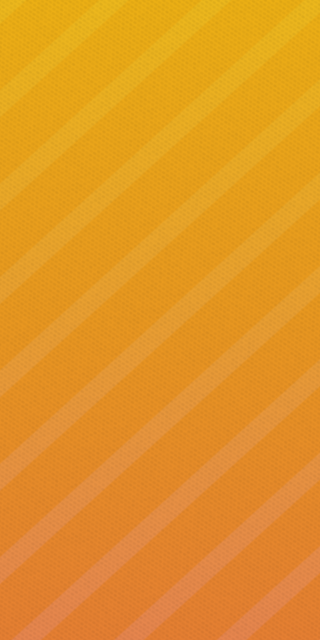
This background is drawn by a Shadertoy shader. Its source:

```glsl
const vec3 GOLD = vec3(0.902, 0.672, 0.078);
const vec3 AMBER = vec3(0.888, 0.578, 0.122);
const vec3 ORANGE = vec3(0.876, 0.484, 0.192);
const vec3 YELLOW_TINT = vec3(0.003, 0.032, 0.030);
const vec3 PINK_TINT = vec3(0.003, 0.024, 0.105);

const float STRIPE_SLOPE = 0.91;
const float STRIPE_PERIOD = 0.1079;
const float STRIPE_HALF_WIDTH = 0.0156;
const float STRIPE_OFFSET = 0.0120;
const float THREAD_ANGLE = 0.60;
const float THREAD_SIZE = 0.0060;

float hash(vec2 p) {
    vec3 q = fract(vec3(p.xyx) * 0.1031);
    q += dot(q, q.yzx + 33.33);
    return fract((q.x + q.y) * q.z);
}

float valueNoise(vec2 p) {
    vec2 cell = floor(p);
    vec2 f = fract(p);
    f = f * f * (3.0 - 2.0 * f);
    float low = mix(hash(cell), hash(cell + vec2(1, 0)), f.x);
    float high = mix(hash(cell + vec2(0, 1)), hash(cell + vec2(1, 1)), f.x);
    return mix(low, high, f.y);
}

vec3 verticalGradient(float y) {
    vec3 lower = mix(ORANGE, AMBER, clamp(y * 2.0, 0.0, 1.0));
    return mix(lower, GOLD, clamp(y * 2.0 - 1.0, 0.0, 1.0));
}

// Diagonal bands measured from the top left corner
float stripeMask(vec2 p, float slope, float period, float halfWidth, float blur) {
    vec2 normal = normalize(vec2(slope, -1.0));
    float across = dot(p - vec2(0.0, 1.0), normal) - STRIPE_OFFSET;
    float d = abs(fract(across / period + 0.5) - 0.5) * period;
    return 1.0 - smoothstep(-blur, blur, d - halfWidth);
}

// Staggered short threads along rows that fall to the right
float weave(vec2 p, float angle, float size, float blur) {
    float c = cos(angle);
    float s = sin(angle);
    vec2 q = vec2(c * p.x - s * p.y, s * p.x + c * p.y) / size;
    q.x = q.x * 0.85 + 0.5 * mod(floor(q.y), 2.0);
    vec2 cell = floor(q);
    vec2 f = fract(q) - 0.5;
    float edge = 0.14 + blur / size;
    float dash = 1.0 - smoothstep(0.32 - edge, 0.32 + edge, length(f * vec2(0.8, 1.1)));
    return dash * mix(0.6, 1.0, hash(cell));
}

void mainImage(out vec4 fragColor, in vec2 fragCoord) {
    vec2 p = fragCoord / iResolution.y;
    float pixel = 1.0 / iResolution.y;

    // Background and tinted stripes
    vec3 color = verticalGradient(p.y);
    float blur = 0.0008 + 0.7 * pixel;
    float stripe = stripeMask(p, STRIPE_SLOPE, STRIPE_PERIOD, STRIPE_HALF_WIDTH, blur);
    color += mix(PINK_TINT, YELLOW_TINT, smoothstep(0.0, 1.0, p.y)) * stripe;

    // Fabric threads and faint mottling
    float thread = weave(p, THREAD_ANGLE, THREAD_SIZE, 0.4 * pixel);
    float mottling = valueNoise(p * 18.0) - 0.5;
    float grain = valueNoise(p * 260.0) - 0.5;
    color *= 1.018 - 0.055 * thread + 0.004 * mottling + 0.020 * grain;

    fragColor = vec4(color, 1.0);
}
```
